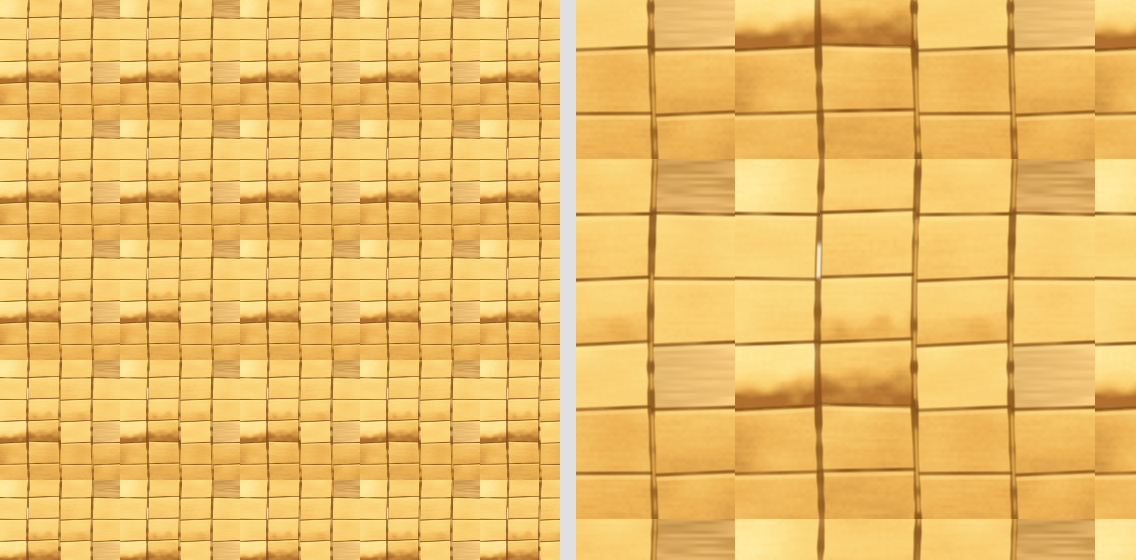
Left: the whole. Right: its middle third, enlarged.
Give the GLSL for this texture, as a three.js fragment shader.

```glsl
varying vec2 vUv;

float hash(vec2 p) {
  vec3 q = fract(p.xyx * vec3(0.1031, 0.1030, 0.0973));
  q += dot(q, q.yzx + 33.33);
  return fract((q.x + q.y) * q.z);
}

float noise(vec2 p) {
  vec2 i = floor(p), f = fract(p);
  f = f * f * (3.0 - 2.0 * f);
  return mix(mix(hash(i), hash(i + vec2(1.0, 0.0)), f.x),
             mix(hash(i + vec2(0.0, 1.0)), hash(i + 1.0), f.x), f.y);
}

// 1 inside the slat at the given column and row
float isSlat(vec2 slat, float column, float row) {
  return step(distance(slat, vec2(column, row)), 0.5);
}

// Soft line around zero distance
float line(float d, float halfWidth) {
  return 1.0 - smoothstep(halfWidth - 0.004, halfWidth + 0.004, abs(d));
}

// Tone 0 is burnt brown, tone 4 is pale straw
vec3 strawRamp(float tone) {
  vec3 c = mix(vec3(0.70, 0.44, 0.18), vec3(0.80, 0.57, 0.25), clamp(tone, 0.0, 1.0));
  c = mix(c, vec3(0.93, 0.70, 0.33), clamp(tone - 1.0, 0.0, 1.0));
  c = mix(c, vec3(0.98, 0.81, 0.44), clamp(tone - 2.0, 0.0, 1.0));
  c = mix(c, vec3(0.99, 0.87, 0.53), clamp(tone - 3.0, 0.0, 1.0));
  return mix(c, vec3(1.0, 0.94, 0.67), clamp(tone - 4.0, 0.0, 1.0));
}

void main() {
  // Repeating panel, measured from its top left corner
  vec2 p = fract(vec2(vUv.x, 1.0 - vUv.y) * 4.67);

  // Bowed columns, with slightly tilted rows in each
  float u = (p.x + 0.028 + 0.012 * sin(3.1416 * p.y)) / 0.268;
  float column = floor(u);
  float cord = floor(u + 0.5);
  float across = (u - cord) * 0.268;
  float v = (p.y + 0.032 + 0.016 * (hash(vec2(column, 7.0)) - 0.5)) / 0.18;
  float tilt = hash(vec2(column + 3.0, floor(v + 0.5) + 11.0)) - 0.35;
  v += 0.13 * tilt * (u - column - 0.5);
  float row = floor(v);
  float down = (v - floor(v + 0.5)) * 0.18;
  vec2 slat = vec2(column, row);
  vec2 local = vec2(u, v) - slat;

  // Base tone: pale above, tan in the two lowest rows
  float tone = 3.25 - 0.85 * step(3.5, row) - 0.35 * step(4.5, row);
  tone += 0.4 * (hash(slat + 21.0) - 0.5) + 0.5 * (0.45 - local.y);
  tone += 0.35 * (1.0 - step(0.5, column)) * (1.0 - step(3.5, row));
  tone += 0.7 * (noise(p * vec2(9.0, 13.0) + slat * 5.0) - 0.5);

  // Scorched lower ends and glossy patches
  float blotch = 0.7 + 0.6 * noise(p * vec2(24.0, 30.0) + 4.0);
  float lowEnd = smoothstep(0.4, 0.92, local.y + 0.2 * (noise(p * 22.0) - 0.5));
  float scorch = 3.3 * isSlat(slat, 0.0, 3.0) + 2.4 * isSlat(slat, 1.0, 3.0)
               + 1.3 * isSlat(slat, 1.0, 2.0) + 0.7 * isSlat(slat, 2.0, 2.0);
  tone -= scorch * lowEnd * blotch;
  tone -= 0.5 * isSlat(slat, 1.0, 3.0);
  tone += 0.8 * isSlat(slat, 0.0, 0.0) * smoothstep(0.9, 0.2, local.x);
  tone += 0.7 * isSlat(slat, 0.0, 3.0) * (1.0 - lowEnd);
  tone -= 0.6 * isSlat(slat, 0.0, 4.0) * smoothstep(0.7, 0.1, local.x) * blotch;

  // Fibre streaks and fine grain
  float fibre = noise(p * vec2(12.0, 110.0)) - 0.5;
  tone += 0.28 * fibre + 0.22 * (noise(p * 90.0) - 0.5);
  vec3 color = strawRamp(tone);

  // Weathered slats on the right
  vec3 weathered = vec3(0.82, 0.62, 0.34) + 0.14 * fibre + 0.10 * (local.y - 0.5);
  color = mix(color, weathered, 0.85 * isSlat(slat, 3.0, 0.0));
  vec3 faded = vec3(0.91, 0.73, 0.45) + 0.08 * fibre + 0.10 * (local.x - 0.4);
  color = mix(color, faded, 0.8 * isSlat(slat, 3.0, 3.0));

  // Row seams with a lit lip below
  vec3 seamBrown = vec3(0.52, 0.31, 0.09);
  color = mix(color, vec3(1.0, 0.91, 0.60), 0.4 * line(down - 0.012, 0.005));
  float seamWear = 0.55 + 0.4 * noise(p * vec2(16.0, 7.0) + 9.0);
  color = mix(color, seamBrown, seamWear * line(down, 0.0045));

  // Knotted cords between columns: dark edges around a golden core
  float knots = noise(vec2(cord * 17.0, p.y * 26.0));
  float cordWidth = 0.007 + 0.004 * knots;
  color = mix(color, seamBrown, (0.6 + 0.3 * knots) * line(across, cordWidth));
  float core = line(across - 0.002, 0.004) * smoothstep(0.25, 0.6, 1.0 - knots);
  color = mix(color, vec3(0.92, 0.69, 0.30), 0.75 * core * step(1.5, cord));

  // Bright gap beside the first cord
  float gap = smoothstep(0.22, 0.25, p.y) * (1.0 - smoothstep(0.32, 0.34, p.y));
  gap *= line(across - 0.001, 0.006) * (1.0 - step(1.5, cord));
  color = mix(color, vec3(1.0, 0.96, 0.82), 0.9 * gap);

  gl_FragColor = vec4(color, 1.0);
}
```
